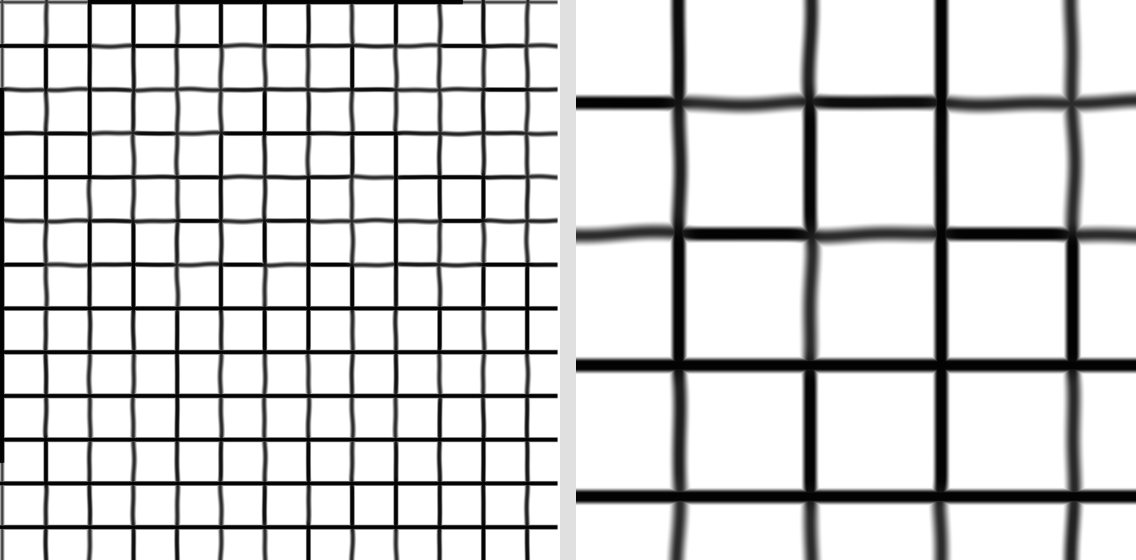
Left, the full canvas; right, a detail of the centre.
Write a Shadertoy shader that draws this pattern.

```glsl
// A square grid of black rules on white paper, 12.8 cells across and down.
// Each rule is a distance to the nearest grid coordinate; hashed wear per
// segment softens and greys the ink, and layered sines bend it slightly.

float hash(vec2 p) {
    p = fract(p * vec2(0.3183, 0.3678) + 0.1);
    p += dot(p, p.yx + 19.19);
    return fract(p.x * p.y * 7.3);
}

// Wear of one rule, blended from segment to segment around the crossings
float segmentWear(float rule, float along, float seed) {
    float cell = floor(along - 0.5);
    float blend = smoothstep(0.3, 0.7, fract(along - 0.5));
    float wear = mix(hash(vec2(rule + seed, cell)),
                     hash(vec2(rule + seed, cell + 1.0)), blend);
    return smoothstep(0.15, 0.75, wear);
}

// Ink of parallel rules; q.x runs across them, q.y along them
float ruleInk(vec2 q, float seed, float firstCrispRule, float pixel) {
    float rule = floor(q.x + 0.5);
    float wear = segmentWear(rule, q.y, seed);
    wear *= 1.0 - step(firstCrispRule, rule);

    // Slight hand-drawn bend, stronger on worn rules
    float bend = 0.012 * wear * (sin(q.y * 2.9 + rule * 4.1 + seed)
                               + 0.6 * sin(q.y * 7.3 + rule * 2.3));
    float dist = abs(q.x - rule - bend);

    // The border rule is solid to the canvas edge only along its middle part
    if (rule < 0.5) {
        float solid = smoothstep(1.98, 2.02, q.y) * (1.0 - smoothstep(10.51, 10.55, q.y));
        wear = 1.0 - solid;
        dist = mix(abs(q.x) + 0.015, max(q.x, 0.0), solid);
    }

    float soft = max(mix(0.024, 0.044, wear), pixel);
    float tone = mix(0.99, 0.83, wear);
    return tone * (1.0 - smoothstep(0.049 - soft, 0.049 + soft, dist));
}

void mainImage(out vec4 fragColor, in vec2 fragCoord) {
    vec2 uv = fragCoord / iResolution.xy;
    float pixel = 12.8 / min(iResolution.x, iResolution.y);

    // Cell units from the upper left, shifted so rules fall on integers
    vec2 grid = vec2(uv.x, 1.0 - uv.y) * 12.8 - 0.05;

    float vertical = ruleInk(grid, 3.0, 99.0, pixel);
    float horizontal = ruleInk(grid.yx, 41.0, 7.0, pixel);

    // Horizontal rules stop just short of the right edge
    horizontal *= 1.0 - smoothstep(12.67, 12.72, grid.x);

    fragColor = vec4(vec3(1.0 - max(vertical, horizontal)), 1.0);
}
```
